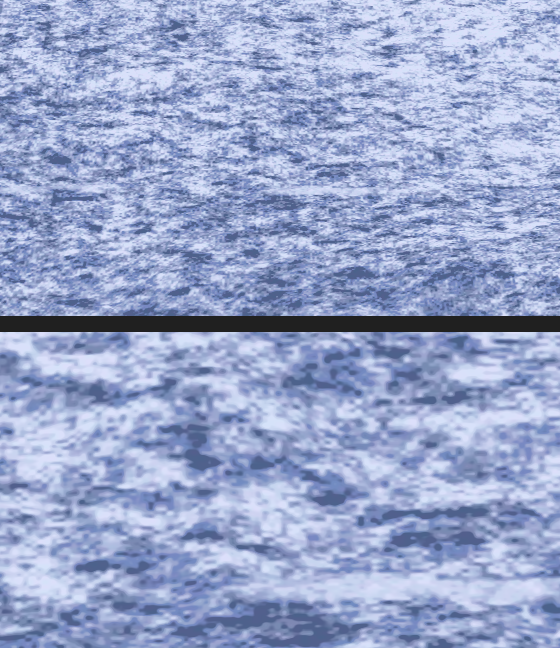
Top, the full canvas; bottom, a detail of the centre.
Give the GLSL for this texture, as a Shadertoy shader.

```glsl
// Sun glitter on a choppy sea: layers of flattened value noise add up to a
// brightness field, which dark wave faces and a thin foam line then modify.
// A colour ramp turns that field into slate, blue and pale lavender water.

const vec3 DEEP   = vec3(0.31, 0.38, 0.55);
const vec3 SLATE  = vec3(0.48, 0.54, 0.70);
const vec3 BLUE   = vec3(0.46, 0.54, 0.76);
const vec3 MID    = vec3(0.60, 0.65, 0.81);
const vec3 LIGHT  = vec3(0.69, 0.74, 0.88);
const vec3 BRIGHT = vec3(0.79, 0.83, 0.94);
const vec3 GLINT  = vec3(0.85, 0.88, 0.98);

const vec2 SWELL_SCALE = vec2(2.2, 5.0);     // noise cells per canvas height
const vec2 PATCH_SCALE = vec2(13.0, 34.0);
const vec2 CHOP_SCALE  = vec2(32.0, 74.0);
const vec2 FLECK_SCALE = vec2(72.0, 130.0);
const vec2 GRAIN_SCALE = vec2(150.0, 205.0);
const vec2 FACE_SCALE  = vec2(15.0, 58.0);
const float FOAM_HEIGHT = 0.405;
const float FOAM_WIDTH  = 0.011;
const float FACE_DARKNESS = 1.5;

float hash(vec2 cell) {
    return fract(sin(dot(cell, vec2(127.1, 311.7))) * 43758.5453);
}

// Smooth value noise from -1 to 1
float noise(vec2 p) {
    vec2 cell = floor(p);
    vec2 f = fract(p);
    f = f * f * (3.0 - 2.0 * f);
    float low  = mix(hash(cell), hash(cell + vec2(1, 0)), f.x);
    float high = mix(hash(cell + vec2(0, 1)), hash(cell + vec2(1, 1)), f.x);
    return 2.0 * mix(low, high, f.y) - 1.0;
}

// Waves shrink with distance, bend a little and lean near the viewer
vec2 waterPlane(vec2 p, float aspect) {
    vec2 q = vec2((p.x - 0.5 * aspect) * (0.88 + 0.24 * p.y) + 3.0,
                  p.y * (0.84 + 0.22 * p.y));
    q.y += 0.012 * noise(p * vec2(5.0, 9.0)) + 0.005 * noise(p * vec2(17.0, 23.0));
    q.y -= 0.10 * p.x * (1.0 - smoothstep(0.1, 0.5, p.y));
    return q;
}

// Foam lies in two long tapering stretches
float foamLine(vec2 p, float aspect) {
    float x = p.x / aspect;
    float stretch = 1.0 - smoothstep(0.10, 0.30, x);
    stretch += smoothstep(0.42, 0.53, x) * (1.0 - smoothstep(0.60, 0.76, x));
    stretch += 0.5 * smoothstep(0.78, 0.95, x);
    float center = FOAM_HEIGHT + 0.010 * noise(vec2(p.x * 4.0, 3.0)) - 0.012 * x;
    float ragged = 0.005 * noise(p * vec2(35.0, 90.0));
    float d = abs(p.y - center + ragged) / FOAM_WIDTH;
    return clamp(stretch, 0.0, 1.0) * (1.0 - smoothstep(0.4, 1.5, d));
}

vec3 waterColor(float tone, float hueMix) {
    vec3 color = mix(DEEP, mix(SLATE, BLUE, hueMix), smoothstep(-2.0, -0.95, tone));
    color = mix(color, MID, smoothstep(-0.85, -0.1, tone));
    color = mix(color, LIGHT, smoothstep(-0.1, 0.5, tone));
    color = mix(color, BRIGHT, smoothstep(0.45, 1.1, tone));
    return mix(color, GLINT, smoothstep(1.1, 2.0, tone));
}

void mainImage(out vec4 fragColor, in vec2 fragCoord) {
    float aspect = iResolution.x / iResolution.y;
    vec2 p = fragCoord / iResolution.y;
    float x = p.x / aspect;
    vec2 q = waterPlane(p, aspect);

    // The sun's path is strongest to the upper right
    float sunlit = 0.75 * (x - 0.5) + 0.85 * (p.y - 0.45);
    float swell = noise(q * SWELL_SCALE + 7.3);
    float calm = smoothstep(0.0, 0.9, -sunlit - 0.4 * swell);

    // Glitter, from broad patches down to single flecks
    float sparkle = mix(1.0, 0.65, calm);
    float tone = 0.12 + sunlit + 0.6 * swell;
    tone += 1.15 * noise(q * PATCH_SCALE + 19.1);
    tone += 1.15 * noise(q * CHOP_SCALE + 41.7);
    tone += sparkle * 1.05 * noise(q * FLECK_SCALE + 3.9);
    tone += sparkle * 1.10 * noise(q * GRAIN_SCALE + 11.3);

    // Dark wave faces, thicker in the trough below the foam
    float trough = exp(-pow((p.y - 0.335) / 0.045, 2.0))
                 * (1.0 - smoothstep(0.2, 0.5, x));
    float face = noise(q * FACE_SCALE + 63.2) + 0.25 * noise(q * CHOP_SCALE * 1.3 + 5.0);
    tone -= FACE_DARKNESS * smoothstep(0.42, 0.85, face + 0.25 * trough);
    tone -= 0.45 * trough;

    // Foam hides most of the texture below it
    float foam = foamLine(p, aspect);
    tone = mix(tone, 1.15 + 0.25 * tone, 0.8 * foam);

    float hueMix = smoothstep(-0.45, 0.45, noise(q * vec2(24.0, 60.0) + 87.0) + 0.3 * calm);
    vec3 color = waterColor(tone, hueMix);

    // Faint warm and cool flecks in the glitter
    float tint = noise(q * GRAIN_SCALE * 0.8 + 29.0);
    color += 0.018 * tint * vec3(1.0, -0.4, 0.2);
    fragColor = vec4(color, 1.0);
}
```
